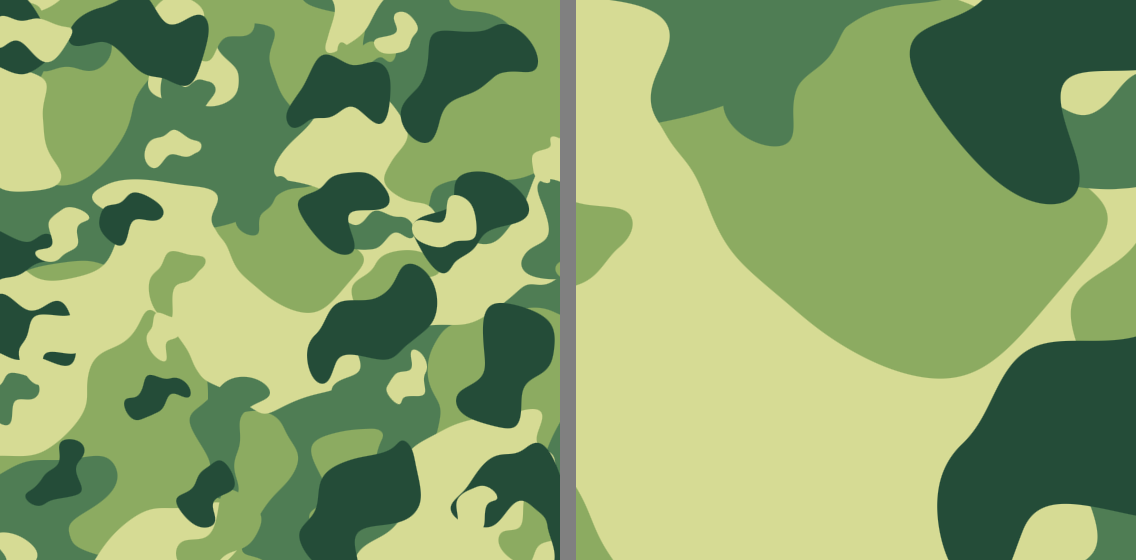
Left, the full canvas; right, a detail of the centre.
Give the GLSL for this pattern, as a WebGL 2 fragment shader.

```glsl
#version 300 es
precision highp float;

uniform vec2 u_resolution;
out vec4 fragColor;

vec2 hash2(vec2 p) {
    vec3 q = fract(p.xyx * vec3(0.1031, 0.1030, 0.0973));
    q += dot(q, q.yzx + 33.33);
    return fract((q.xx + q.yz) * q.zy);
}

float cornerSlope(vec2 cell, vec2 offset) {
    float angle = 6.2832 * hash2(cell + 17.0).x;
    return dot(vec2(cos(angle), sin(angle)), offset);
}

float gradientNoise(vec2 p) {
    vec2 i = floor(p), f = fract(p);
    vec2 w = f * f * f * (f * (f * 6.0 - 15.0) + 10.0);
    vec2 x = vec2(1.0, 0.0), y = vec2(0.0, 1.0);
    return mix(mix(cornerSlope(i, f), cornerSlope(i + x, f - x), w.x),
               mix(cornerSlope(i + y, f - y), cornerSlope(i + 1.0, f - 1.0), w.x), w.y);
}

vec2 rotate(vec2 p, float angle) {
    float c = cos(angle), s = sin(angle);
    return vec2(c * p.x + s * p.y, c * p.y - s * p.x);
}

float smoothMin(float a, float b, float k) {
    float h = max(k - abs(a - b), 0.0) / k;
    return min(a, b) - 0.25 * h * h * k;
}

// Broad lobed regions, stretched along a rising diagonal
float regionField(vec2 p, float seed) {
    vec2 q = rotate(p, 0.5) * vec2(0.8, 1.2) + seed;
    return gradientNoise(q * 3.7) + 0.28 * gradientNoise(q * 8.0 + 5.0);
}

// Bent capsule with a tapering, rippled outline
float blobDistance(vec2 p, vec2 id, float size) {
    vec2 shape = hash2(id + 71.0), phase = 6.2832 * hash2(id + 133.0);
    float scale = size * mix(0.6, 1.45, shape.x);
    vec2 q = rotate(p, mix(-0.2, 1.25, shape.y)) / scale;
    q.y += 0.07 * sin(9.0 * q.x + phase.x);
    float ripple = 0.25 * sin(17.0 * q.x + phase.y);
    float radius = 0.155 * (1.0 + ripple + 0.9 * q.x * sign(shape.x - 0.5));
    return (length(vec2(max(abs(q.x) - 0.19, 0.0), q.y)) - radius) * scale;
}

// One jittered blob per cell, softly joined where they touch
float scatteredBlobs(vec2 p, float cells, float size, float seed) {
    p = p * cells + hash2(vec2(seed, seed + 9.0));
    vec2 cell = floor(p);
    float d = 1.0;
    for (int y = -1; y <= 1; y++) {
        for (int x = -1; x <= 1; x++) {
            vec2 id = cell + vec2(x, y);
            vec2 center = id + 0.5 + 0.6 * (hash2(id + seed) - 0.5);
            d = smoothMin(d, blobDistance(p - center, id + seed, size), 0.07);
        }
    }
    return d;
}

float coverage(float d) {
    return clamp(0.5 - d / max(fwidth(d), 1e-5), 0.0, 1.0);
}

void main() {
    vec2 uv = gl_FragCoord.xy / u_resolution.y;
    uv += 0.03 * vec2(gradientNoise(uv * 5.0 + 3.0), gradientNoise(uv * 5.0 + 41.0));

    vec3 pale = vec3(0.84, 0.86, 0.58);
    vec3 olive = vec3(0.55, 0.67, 0.38);
    vec3 green = vec3(0.31, 0.49, 0.33);
    vec3 dark = vec3(0.14, 0.30, 0.22);

    // Large overlapping regions
    vec3 color = green;
    color = mix(color, olive, coverage(-0.01 - regionField(uv, 12.3)));
    color = mix(color, pale, coverage(0.05 - regionField(uv, 47.6)));

    // Small accents, dark patches, then pale accents on top
    color = mix(color, green, coverage(scatteredBlobs(uv, 3.0, 0.56, 21.0)));
    color = mix(color, olive, coverage(scatteredBlobs(uv, 2.8, 0.52, 58.0)));
    color = mix(color, dark, coverage(scatteredBlobs(uv, 3.8, 1.0, 93.0)));
    color = mix(color, pale, coverage(scatteredBlobs(uv, 3.0, 0.43, 37.0)));

    fragColor = vec4(color, 1.0);
}
```
